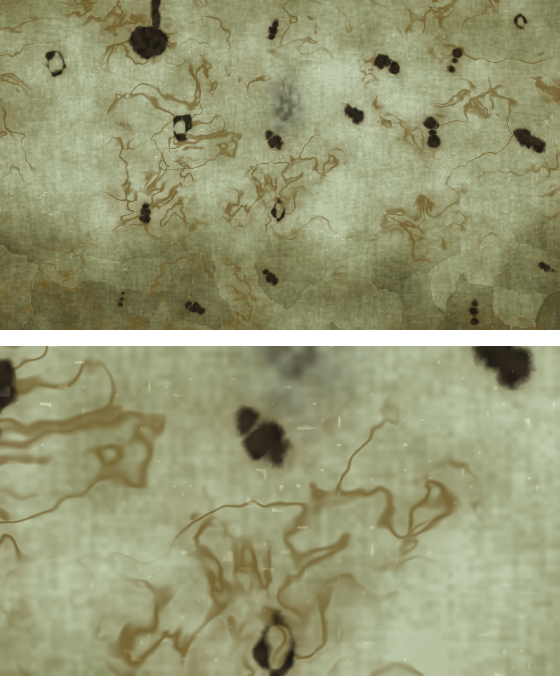
Top: the whole. Bottom: its middle third, enlarged.
This texture is drawn by a Shadertoy shader. Its source:

```glsl
// Pale weathered bark: a woven, mottled surface that darkens into flaky scales
// at the bottom, crossed by ochre veins and scattered with black lobed blots.
// Layered value noise makes the tone; jittered grid cells place the blots.

#define SPOT_CELL 0.25
#define SPOT_CHANCE 0.50
#define SPOT_RADIUS 0.030
#define VEIN_AMOUNT 0.62
#define FLAKE_SCALE 8.0
#define GRAIN_AMOUNT 0.22
#define MOTTLE_AMOUNT 0.65
#define DEEP vec3(0.32, 0.31, 0.18)
#define OLIVE vec3(0.54, 0.55, 0.38)
#define PALE vec3(0.71, 0.75, 0.62)
#define OCHRE vec3(0.42, 0.33, 0.13)
#define BLACK vec3(0.12, 0.10, 0.07)

float hash(vec2 p) {
    return fract(sin(dot(p, vec2(127.1, 311.7))) * 43758.5);
}

vec2 hash2(vec2 p) {
    return vec2(hash(p), hash(p + 37.3));
}

float noise(vec2 p) {
    vec2 i = floor(p), f = fract(p);
    f = f * f * (3.0 - 2.0 * f);
    return mix(mix(hash(i), hash(i + vec2(1, 0)), f.x),
               mix(hash(i + vec2(0, 1)), hash(i + vec2(1, 1)), f.x), f.y);
}

float fbm(vec2 p) {
    float sum = 0.0, amp = 0.53;
    for (int i = 0; i < 4; i++) {
        sum += amp * noise(p);
        p = mat2(1.6, 1.2, -1.2, 1.6) * p + 11.7;
        amp *= 0.5;
    }
    return sum;
}

// Thin line along the mid contour of warped noise
float vein(vec2 p, float width) {
    return 1.0 - smoothstep(0.0, width, abs(fbm(p) - 0.5));
}

// Flake pattern: x = random tone of the cell, y = distance to its border
vec2 flakes(vec2 p) {
    vec2 cell = floor(p);
    float near = 9.0, second = 9.0, tone = 0.0;
    for (int y = -1; y <= 1; y++)
    for (int x = -1; x <= 1; x++) {
        vec2 id = cell + vec2(x, y);
        float d = length(id + hash2(id) - p);
        if (d < near) { second = near; near = d; tone = hash(id + 5.1); }
        else second = min(second, d);
    }
    return vec2(tone, second - near);
}

// Signed distance to the scattered blots: chains of lobes, some open rings
float blots(vec2 p) {
    vec2 cell = floor(p / SPOT_CELL);
    float dist = 1.0;
    for (int y = -1; y <= 1; y++)
    for (int x = -1; x <= 1; x++) {
        vec2 id = cell + vec2(x, y);
        if (hash(id + 71.7) > SPOT_CHANCE) continue;
        vec2 q = p - (id + 0.2 + 0.6 * hash2(id + 3.9)) * SPOT_CELL;
        float lean = mix(-1.1, 0.4, hash(id + 8.2));
        vec2 axis = vec2(sin(lean), cos(lean));
        float r = SPOT_RADIUS * mix(0.55, 1.1, hash(id + 2.6));
        if (hash(id + 14.3) < 0.25) {
            float gap = noise(q / r * 1.3 + id * 7.0);
            float ring = abs(length(q * vec2(1.25, 0.9)) - r);
            dist = min(dist, ring - r * (0.75 * gap - 0.22));
        } else {
            for (int i = 0; i < 3; i++) {
                float k = float(i);
                float size = r * mix(0.25, 0.95, hash(id + k * 4.7));
                dist = min(dist, length(q - axis * r * (k - 1.0) * 0.95) - size);
            }
        }
    }
    return dist;
}

void mainImage(out vec4 fragColor, in vec2 fragCoord) {
    vec2 p = fragCoord / iResolution.y;
    float width = iResolution.x / iResolution.y;
    vec2 warp = vec2(fbm(p * 7.0), fbm(p * 7.0 + 31.0)) - 0.5;

    // Broad light, brightest across the middle
    float line = p.y + 0.22 * (fbm(p * 5.0 + 4.0) - 0.5);
    float lower = 1.0 - smoothstep(0.08, 0.42, line);
    float tone = 0.91 - 0.60 * lower - 0.22 * smoothstep(0.75, 1.05, p.y);
    tone -= 0.22 * pow(abs(2.0 * p.x / width - 1.0), 3.0);
    tone += MOTTLE_AMOUNT * (fbm(p * 9.0 + 17.0) - 0.5);

    // Peeling scales with lit rims
    vec2 flake = flakes((p + 0.12 * warp) * FLAKE_SCALE);
    float rim = 1.0 - smoothstep(0.0, 0.07, flake.y);
    tone += lower * (0.40 * (flake.x - 0.5) + 0.18 * rim * (noise(p * 22.0) - 0.4));

    // Woven fibres and fine grain
    float weave = noise(p * vec2(150.0, 32.0)) + noise(p * vec2(45.0, 170.0)) - 1.0;
    tone += GRAIN_AMOUNT * (0.6 * weave + 0.7 * (noise(p * 140.0) - 0.5));
    tone = clamp(tone, 0.0, 1.08);
    vec3 color = mix(DEEP, OLIVE, min(tone * 1.8, 1.0));
    color = mix(color, PALE, max(tone - 0.556, 0.0) / 0.444);

    // Ochre veins, stains and short twigs
    float patches = smoothstep(0.42, 0.68, fbm(p * 5.5 + 52.0));
    float twigs = smoothstep(0.50, 0.72, fbm(p * 8.0 + 81.0));
    float veins = vein(p * vec2(5.0, 9.0) + warp * 1.6, 0.035) * patches;
    veins = max(veins, vein(p * 15.0 + warp * 2.0 + 23.0, 0.06) * twigs);
    float stain = 0.18 * twigs + 0.08 * patches;
    color = mix(color, OCHRE, clamp(veins * VEIN_AMOUNT + stain, 0.0, 0.8));

    // Grey smudge with a speckled core
    vec2 s = (p - vec2(0.86, 0.68) + 0.05 * warp) / vec2(0.048, 0.085);
    float smudge = exp(-dot(s, s)) * mix(0.3, 1.0, noise(p * 75.0));
    color = mix(color, BLACK + 0.07, 0.75 * smudge);

    // Black blots, including one large knot with a stem to the top edge
    float ragged = 0.022 * (fbm(p * 45.0) - 0.5);
    vec2 k = p - vec2(0.45, 0.875);
    float knot = length(k * vec2(0.9, 1.0)) - 0.050;
    float stem = max(abs(k.x - 0.022) - 0.011, -k.y);
    float d = min(min(blots(p + 0.02 * warp), knot), stem) + ragged;
    color = mix(color, OCHRE * 0.9, 0.35 * exp(-max(d, 0.0) * 95.0));
    vec3 core = BLACK * mix(0.65, 1.6, noise(p * 85.0));
    color = mix(color, core, 0.94 * (1.0 - smoothstep(-0.006, 0.005, d)));

    // Tiny moist glints
    float glint = smoothstep(0.90, 0.99, noise(p * 120.0 + 9.0)) * noise(p * 10.0);
    color += 0.16 * glint;

    fragColor = vec4(clamp(color, 0.0, 1.0), 1.0);
}
```
